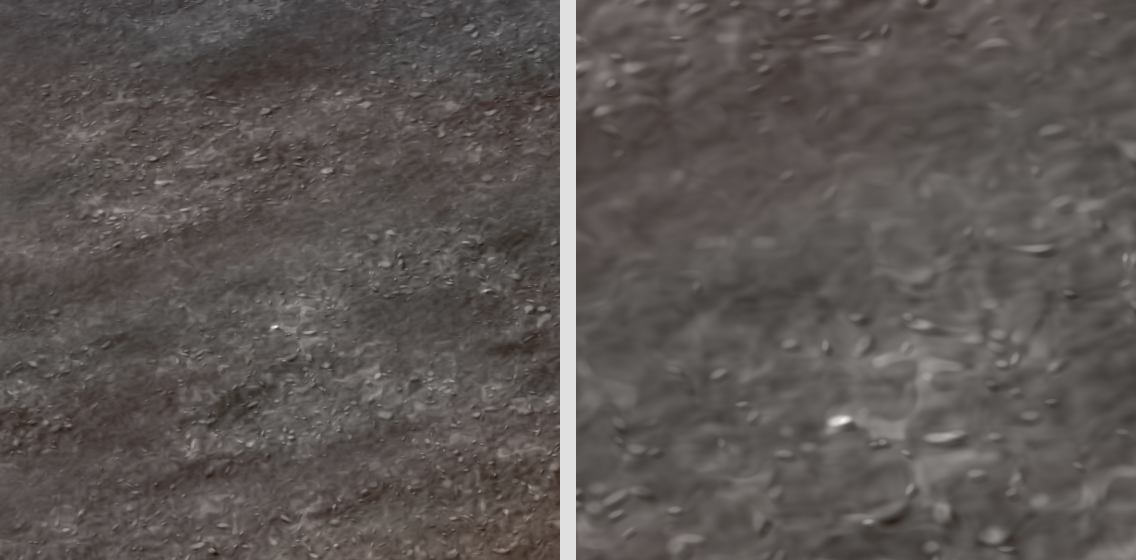
Left: the whole. Right: its middle third, enlarged.
Reproduce this texture procedurally as a WebGL 2 fragment shader.

```glsl
#version 300 es
precision highp float;

uniform vec2 u_resolution;
out vec4 fragColor;

float hash(vec2 p) {
    vec3 q = fract(p.xyx * 0.1031);
    q += dot(q, q.yzx + 33.33);
    return fract((q.x + q.y) * q.z);
}

float noise(vec2 p) {
    vec2 cell = floor(p), f = fract(p);
    f = f * f * (3.0 - 2.0 * f);
    return mix(mix(hash(cell), hash(cell + vec2(1, 0)), f.x),
               mix(hash(cell + vec2(0, 1)), hash(cell + vec2(1, 1)), f.x), f.y);
}

float fbm(vec2 p) {
    float sum = 0.0, weight = 0.5;
    for (int i = 0; i < 4; i++) {
        sum += weight * noise(p);
        p = mat2(1.6, 0.9, -0.9, 1.6) * p + 17.3;
        weight *= 0.5;
    }
    return sum / 0.9375;
}

// Height of the packed grit
float gritHeight(vec2 p) {
    return 0.7 * noise(p) + 0.3 * noise(p * 1.8 + 41.7);
}

// Scattered pale stones, each with a soft shadow at its lower right
float stones(vec2 p, float chance, float seed) {
    vec2 home = floor(p);
    float light = 0.0, shade = 0.0;
    for (int y = -1; y <= 1; y++) {
        for (int x = -1; x <= 1; x++) {
            vec2 cell = home + vec2(x, y);
            vec2 id = cell + seed;
            float present = smoothstep(0.0, 0.04, chance - hash(id));
            vec2 centre = cell + 0.2 + 0.6 * vec2(hash(id + 11.3), hash(id + 27.1));
            float angle = 0.3 + 2.2 * (hash(id + 53.9) - 0.5);
            float c = cos(angle), s = sin(angle);
            mat2 turn = mat2(c, -s, s, c);
            float size = mix(0.36, 0.72, pow(hash(id + 71.7), 2.0));
            vec2 radius = size * vec2(1.0, mix(0.5, 0.8, hash(id + 5.5)));
            vec2 d = p - centre;
            float body = smoothstep(1.1, 0.3, length(turn * d / radius));
            float under = smoothstep(1.2, 0.4, length(turn * (d - vec2(0.2, -0.36)) / radius));
            light = max(light, present * body * mix(0.4, 1.0, hash(id + 91.3)));
            shade = max(shade, present * under);
        }
    }
    return light - 0.35 * shade * (1.0 - light);
}

void main() {
    vec2 uv = gl_FragCoord.xy / u_resolution;

    // Slanted strata, and ground that shrinks slightly with distance
    vec2 strata = vec2(uv.x, uv.y - 0.26 * uv.x);
    vec2 ground = vec2(uv.x, (uv.y - 0.1 * uv.x) * (1.05 + 0.25 * uv.y));
    ground += 0.010 * (vec2(noise(uv * 46.0), noise(uv * 46.0 + 63.0)) - 0.5);

    float band = fbm(strata * vec2(2.2, 7.0) + 3.7);
    float streak = fbm(strata * vec2(7.0, 24.0) + 19.0);
    float clump = fbm(ground * vec2(24.0, 34.0) + 9.0);
    float cluster = smoothstep(0.32, 0.68, fbm(strata * vec2(4.0, 9.0) + 31.0));
    float rough = mix(0.6, 1.15, cluster) * mix(1.0, 0.7, smoothstep(0.6, 1.0, uv.y));

    // Grit lit from the upper left
    vec2 grit = ground * vec2(80.0, 92.0);
    float height = gritHeight(grit);
    float relief = height - gritHeight(grit + vec2(-0.5, 0.4));
    float speck = noise(ground * vec2(170.0, 185.0) + 7.0) - 0.5;

    float tone = 0.317 + 0.15 * (band - 0.5) + 0.12 * (streak - 0.5) + 0.025 * (cluster - 0.5);
    tone += rough * (0.10 * (height - 0.5) + 0.075 * relief + 0.04 * speck + 0.13 * (clump - 0.5));

    // Irregular pale flecks gathered in clumps, then stones of two sizes
    float fleck = smoothstep(0.6, 0.95, noise(ground * vec2(74.0, 88.0) + 133.0));
    tone += 0.11 * rough * fleck * smoothstep(0.35, 0.65, clump);
    tone += 0.22 * rough * stones(ground * vec2(44.0, 58.0), 0.02 + 0.08 * cluster, 7.0);
    tone += 0.14 * rough * stones(ground * vec2(80.0, 88.0), 0.04 + 0.14 * cluster, 130.0);

    // Dark hollows along the strata
    float hollow = smoothstep(0.62, 0.8, fbm(strata * vec2(4.5, 15.0) + 57.0));
    vec2 pit = (strata - vec2(0.86, -0.07)) / vec2(0.17, 0.055);
    pit += 0.9 * (vec2(streak, band) - 0.5);
    hollow = max(hollow, smoothstep(1.2, 0.1, length(pit)));
    tone -= 0.08 * hollow;
    tone -= 0.02 * smoothstep(0.75, 1.0, uv.y);

    // Warm shadows, reddish bands, brown near corner, cool far edge
    float warmDark = mix(2.0, 1.0, smoothstep(0.2, 0.3, tone));
    float red = smoothstep(0.42, 0.65, fbm(strata * vec2(2.0, 6.0) + 83.0));
    float brown = smoothstep(0.1, -0.2, uv.y - 0.4 * (uv.x - 0.4));
    float cool = smoothstep(0.75, 1.0, uv.y);
    vec3 colour = tone + vec3(0.013, -0.006, -0.016) * warmDark;
    colour += vec3(0.012, -0.006, -0.005) * (red - 0.4);
    colour += vec3(0.028, 0.006, -0.012) * brown;
    colour += vec3(-0.010, -0.005, 0.010) * cool;

    fragColor = vec4(clamp(colour, 0.0, 1.0), 1.0);
}
```
